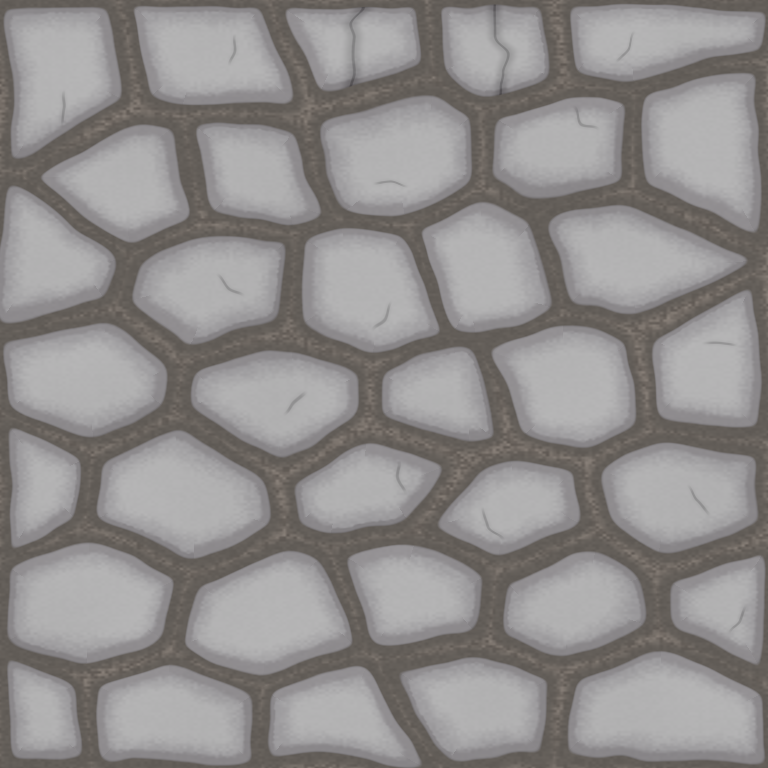
Give the GLSL for this texture, as a WebGL 1 fragment shader.

```glsl
precision highp float;
// Painted cobblestones in gritty brown mortar.
// A staggered, stretched Voronoi grid gives each stone; log-summed edge
// distances round its corners and drive the rim facets, glow and shadow.
uniform vec2 u_resolution;

#define GRID vec2(5.0, 7.0)
#define JITTER 0.5
#define ROUNDING 0.006
#define GAP_MIN 0.008
#define GAP_VARIATION 0.011
#define RIM_WIDTH 0.011
#define GLOW_DEPTH 0.036
#define CRACK_SHARE 0.45
#define GRAIN_SCALE 270.0

const vec3 STONE_CORE = vec3(0.700, 0.698, 0.700);
const vec3 STONE_MID = vec3(0.605, 0.598, 0.608);
const vec3 STONE_RIM = vec3(0.540, 0.528, 0.538);
const vec3 MORTAR_SHADOW = vec3(0.385, 0.365, 0.345);
const vec3 MORTAR_OPEN = vec3(0.455, 0.425, 0.400);

float hash(vec2 p) {
  return fract(sin(dot(p, vec2(127.1, 311.7))) * 43758.547);
}

vec2 hash2(vec2 p) {
  return vec2(hash(p), hash(p + 57.3));
}

float noise(vec2 p) {
  vec2 i = floor(p), f = fract(p);
  f = f * f * (3.0 - 2.0 * f);
  return mix(mix(hash(i), hash(i + vec2(1.0, 0.0)), f.x),
             mix(hash(i + vec2(0.0, 1.0)), hash(i + 1.0), f.x), f.y);
}

vec2 warp(vec2 p, float scale) {
  return vec2(noise(p * scale), noise(p * scale + 31.7)) - 0.5;
}

// Stone centre in grid units; odd rows are shifted sideways.
vec2 site(vec2 cell) {
  float stagger = mod(cell.y, 2.0) * 0.5 - 0.25;
  return cell + 0.5 + vec2(stagger, 0.0) + JITTER * (hash2(cell) - 0.5);
}

bool outside(vec2 cell) {
  return any(lessThan(cell, vec2(0.0))) || any(greaterThan(cell, GRID - 0.5));
}

// Adds one edge to the rounded sum and keeps the nearest one's facet data.
void addEdge(float d, vec2 normal, float seed, inout float sum, inout vec4 nearest) {
  sum += exp(-d / ROUNDING);
  if (d < nearest.x) nearest = vec4(d, normal, seed);
}

// Dark line through a stone; a few stones get a wide, full-length groove.
float crack(vec2 q, vec2 id) {
  float kind = hash(id + 8.1);
  float groove = step(0.9, kind);
  float angle = mix(6.28 * hash(id + 3.7), 1.2 + 0.7 * hash(id + 3.7), groove);
  q -= (1.0 - groove) * 0.07 * (hash2(id + 5.9) - 0.5);
  q = vec2(q.x * cos(angle) + q.y * sin(angle), q.y * cos(angle) - q.x * sin(angle));
  float off = abs(q.y + 0.018 * (noise(vec2(q.x * 45.0, kind * 90.0)) - 0.5));
  float reach = mix(0.026, 0.2, groove);
  float mask = 1.0 - smoothstep(reach * 0.4, reach, abs(q.x));
  float line = 1.0 - smoothstep(0.0006, 0.0028, off);
  float soft = 1.0 - smoothstep(0.0, mix(0.007, 0.016, groove), off);
  return step(1.0 - CRACK_SHARE, kind) * mask * (0.55 * line + mix(0.2, 0.6, groove) * soft);
}

void main() {
  vec2 p = gl_FragCoord.xy / u_resolution;
  float pixel = 1.0 / min(u_resolution.x, u_resolution.y);
  vec2 w = p + 0.022 * warp(p, 8.0) + 0.006 * warp(p, 30.0);
  vec2 g = w * GRID;

  // Nearest stone.
  vec2 id = vec2(0.0), centre = vec2(0.0);
  float best = 100.0;
  for (int y = -2; y <= 2; y++) for (int x = -2; x <= 2; x++) {
    vec2 cell = floor(g) + vec2(float(x), float(y));
    if (outside(cell)) continue;
    vec2 s = site(cell);
    float d = dot(s - g, s - g);
    if (d < best) { best = d; id = cell; centre = s; }
  }

  // Distances to its edges in canvas units, including the canvas border.
  float sum = 0.0;
  vec4 edge = vec4(10.0, 0.0, 0.0, 0.0);
  for (int y = -2; y <= 2; y++) for (int x = -2; x <= 2; x++) {
    vec2 cell = id + vec2(float(x), float(y));
    if (outside(cell) || (x == 0 && y == 0)) continue;
    vec2 s = site(cell), across = s - centre;
    vec2 slope = across * GRID;
    float d = dot(0.5 * (s + centre) - g, across) / length(slope);
    addEdge(d, normalize(slope), hash(cell + id * 7.3), sum, edge);
  }
  vec2 low = w + 0.005, high = 1.005 - w;
  addEdge(low.x, vec2(-1.0, 0.0), 0.3, sum, edge);
  addEdge(low.y, vec2(0.0, -1.0), 0.6, sum, edge);
  addEdge(high.x, vec2(1.0, 0.0), 0.5, sum, edge);
  addEdge(high.y, vec2(0.0, 1.0), 0.2, sum, edge);
  float d = -ROUNDING * log(sum) - GAP_MIN - GAP_VARIATION * noise(p * 7.0 + 4.0);

  // Mortar: shadowed beside stones, gritty where it opens up.
  float grain = noise(p * GRAIN_SCALE * vec2(0.8, 1.1)) - 0.5;
  float open = smoothstep(0.005, 0.021, -d + 0.008 * (noise(p * 14.0) - 0.5));
  vec3 mortar = mix(MORTAR_SHADOW, MORTAR_OPEN, open);
  mortar += grain * mix(0.035, 0.17, open) * vec3(1.0, 0.95, 0.9);

  // Stone: soft pale core, stippled fade, flat facets along the rim.
  float stipple = d + 0.006 * grain + 0.006 * (noise(p * 35.0) - 0.5);
  vec3 stone = mix(STONE_MID, STONE_CORE, smoothstep(0.004, GLOW_DEPTH, stipple));
  float rimWidth = RIM_WIDTH * (0.5 + edge.w);
  float rim = 1.0 - smoothstep(rimWidth * 0.65, rimWidth * 1.25, d + 0.002 * grain);
  vec3 facet = STONE_RIM + 0.05 * (edge.w - 0.5) + 0.018 * dot(edge.yz, vec2(-0.5, 0.8));
  stone = mix(stone, facet, 0.85 * rim);
  stone += 0.02 * (noise(p * 11.0) - 0.5) + 0.012 * grain;
  stone -= 0.17 * crack(w - centre / GRID, id);
  stone -= 0.05 * (1.0 - smoothstep(0.0, 0.003, d));

  float cover = smoothstep(-0.0008 - pixel * 0.5, 0.0008 + pixel * 0.5, d);
  gl_FragColor = vec4(mix(mortar, stone, cover), 1.0);
}
```
